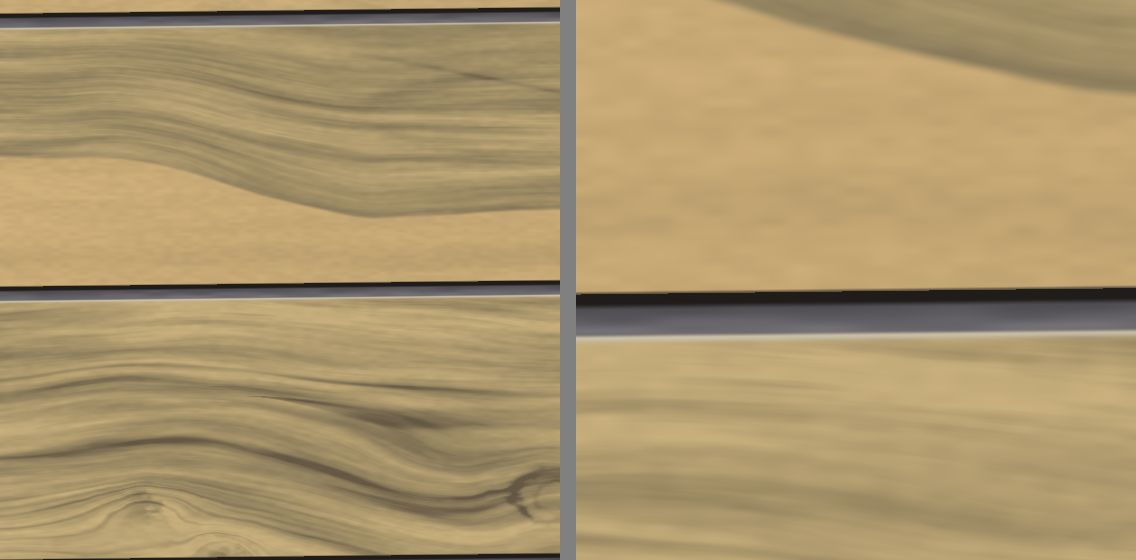
Left: the whole. Right: its middle third, enlarged.
This texture is drawn by a Shadertoy shader. Its source:

```glsl
#define PITCH 0.4875
#define TILT 0.0115
#define GAP 0.051
#define DARK vec3(0.37, 0.32, 0.25)
#define SHADE vec3(0.55, 0.49, 0.36)
#define BASE vec3(0.67, 0.59, 0.42)
#define PALE vec3(0.77, 0.675, 0.48)
#define SAP vec3(0.79, 0.67, 0.465)
#define SLATE vec3(0.43, 0.42, 0.44)
#define SLATE_SHADOW vec3(0.32, 0.31, 0.33)
#define SEAM vec3(0.12, 0.11, 0.10)
#define RIM vec3(0.80, 0.77, 0.70)

// Knots: position along the plank, height in the plank, radius
const vec3 KNOTS[3] = vec3[3](vec3(0.265, 0.19, 0.030),
                             vec3(0.405, 0.04, 0.024),
                             vec3(0.990, 0.21, 0.045));

float hash(vec2 p) {
    vec3 q = fract(vec3(p.xyx) * 0.1031);
    q += dot(q, q.yzx + 33.33);
    return fract((q.x + q.y) * q.z);
}

float noise(vec2 p) {
    vec2 i = floor(p), f = fract(p);
    f = f * f * (3.0 - 2.0 * f);
    return mix(mix(hash(i), hash(i + vec2(1, 0)), f.x),
               mix(hash(i + vec2(0, 1)), hash(i + vec2(1, 1)), f.x), f.y);
}

float fbm(vec2 p) {
    float sum = 0.0, amp = 0.5;
    for (int i = 0; i < 4; i++) {
        sum += amp * noise(p);
        p = p * vec2(1.9, 2.1) + 17.3;
        amp *= 0.5;
    }
    return sum / 0.9375;
}

float vein(float d, float width) {
    return exp(-d * d / (width * width));
}

vec3 woodRamp(float tone) {
    vec3 c = mix(DARK, SHADE, clamp(tone * 3.0, 0.0, 1.0));
    c = mix(c, BASE, clamp(tone * 3.0 - 1.0, 0.0, 1.0));
    return mix(c, PALE, clamp(tone * 3.0 - 2.0, 0.0, 1.0));
}

// Smooth plank: heartwood above a sweeping sapwood border
vec3 sapPlank(float x, float t) {
    float edge = mix(0.473, 0.24, smoothstep(0.14, 0.68, x));
    edge += 0.015 * smoothstep(0.75, 1.0, x) + 0.018 * (noise(vec2(x * 9.0, 4.0)) - 0.5);
    float d = t - edge;
    float s = t - edge * (1.0 - smoothstep(0.0, 0.55, d));
    s += 0.10 * (noise(vec2(x * 3.0, t * 4.0) + 7.0) - 0.5);

    float tone = 0.61 + 1.0 * (fbm(vec2(x * 2.8, s * 15.0) + 31.0) - 0.5);
    tone += 0.30 * (fbm(vec2(x * 7.0, s * 50.0)) - 0.5);
    tone -= 0.13 * vein(d - 0.06, 0.07) * smoothstep(0.15, 0.5, x);
    tone -= 0.20 * vein(d - 0.012, 0.014);

    // Faint arrow figure opening to the right
    float arm = abs(t - 0.62) - 0.30 * sqrt(max(x - 0.64, 0.0));
    tone -= 0.16 * vein(arm, 0.025) * smoothstep(0.63, 0.70, x) * smoothstep(1.0, 0.8, x);
    tone -= 0.20 * vein(t - 0.90 + 0.42 * (x - 0.5), 0.010) * smoothstep(0.5, 0.85, x);

    float band = fbm(vec2(x * 2.0, t * 14.0) + 50.0) - 0.5;
    vec3 sap = SAP * (1.0 + 0.12 * band - 0.07 * vein(t - 0.10, 0.06));
    return mix(sap, woodRamp(tone), smoothstep(-0.006, 0.010, d));
}

// Figured plank: wavy streaks, dark veins and knots
vec3 knottyPlank(float x, float t) {
    float flow = 0.05 * vein(x - 0.34, 0.28);
    flow -= mix(0.20, 0.04, smoothstep(0.25, 0.65, t)) * smoothstep(0.3, 0.95, x);
    float knotShade = 0.0;
    for (int i = 0; i < 3; i++) {
        vec3 k = KNOTS[i];
        vec2 q = (vec2(x, t) - k.xy) * vec2(0.6, PITCH);
        float r = length(q) + 0.018 * (fbm(vec2(x, t) * vec2(24.0, 14.0)) - 0.5);
        float ragged = smoothstep(0.42, 0.65, fbm(vec2(x * 28.0, t * 20.0) + 3.0));
        flow += 0.10 * vein(r, k.z * 1.6);
        knotShade += i < 2 ? 0.55 * vein(r, k.z) * ragged
                           : 0.42 * vein(r - k.z, 0.006) + 0.15 * vein(r - k.z * 0.55, 0.004);
    }
    float s = t - flow + 0.05 * (noise(vec2(x * 5.0, t * 6.0)) - 0.5);

    float tone = 0.64 + 1.1 * (fbm(vec2(x * 2.6, s * 17.0) + 11.0) - 0.5);
    tone += 0.50 * (fbm(vec2(x * 7.0, s * 55.0) + 5.0) - 0.5);
    tone += 0.14 * smoothstep(0.70, 0.95, t);

    // Long veins of uneven strength
    float wear = 0.4 + 0.8 * noise(vec2(x * 7.0, 2.0));
    tone -= 0.48 * wear * vein(s - 0.65, 0.009);
    tone -= 0.38 * wear * vein(s - 0.38, 0.014);
    tone -= 0.26 * vein(s - 0.35, 0.045) * smoothstep(0.25, 0.75, x);

    // Brown wedge widening to the right
    float spread = 0.055 * smoothstep(0.42, 0.80, x) + 0.001;
    float core = abs(t - 0.59 + 0.09 * smoothstep(0.43, 0.75, x));
    tone -= 0.36 * smoothstep(spread, spread * 0.4, core) * smoothstep(0.42, 0.47, x);

    // Paler lower corner with fine contour lines
    float corner = smoothstep(0.34, 0.22, t) * smoothstep(0.75, 0.3, x);
    tone += corner * (0.10 - 0.24 * pow(0.5 + 0.5 * cos(s * 110.0), 8.0));
    return woodRamp(max(tone - knotShade, 0.05));
}

void mainImage(out vec4 fragColor, in vec2 fragCoord) {
    vec2 uv = fragCoord / iResolution.xy;
    float level = (uv.y - TILT * uv.x) / PITCH;
    float row = floor(level), t = level - row;
    float soft = max(1.0 / (iResolution.y * PITCH), 0.003);

    vec3 color = mod(row, 2.0) < 0.5 ? knottyPlank(uv.x, t) : sapPlank(uv.x, t);
    if (row > 1.5) color = mix(color, SAP, 0.75);
    color *= 1.0 + 0.05 * (noise(vec2(uv.x * 60.0, uv.y * 170.0)) - 0.5);

    // Recessed joint: pale lower lip, slate face, black upper seam
    float lip = 1.0 - GAP;
    color = mix(color, RIM, 0.8 * vein(t - lip + 0.003, 0.005));
    vec3 joint = mix(SLATE, SLATE_SHADOW, smoothstep(lip, 0.985, t));
    joint *= 0.92 + 0.16 * noise(vec2(uv.x * 25.0, t * 90.0));
    joint = mix(joint, SEAM, smoothstep(0.980, 0.989, t));
    color = mix(color, joint, smoothstep(lip - soft, lip + soft, t));
    color = mix(color, SEAM, (1.0 - smoothstep(0.0, soft * 1.5, t)) * 0.6);
    fragColor = vec4(color, 1.0);
}
```
